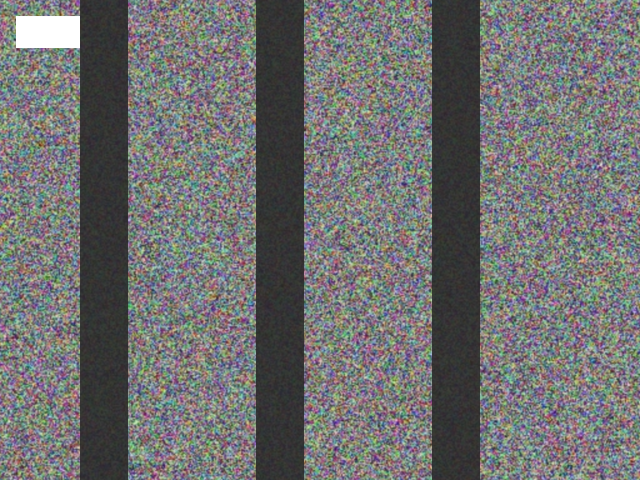
This pattern is drawn by a Shadertoy shader. Its source:

```glsl
// Video-like static crossed by three evenly spaced dark vertical bars, with a
// white block at the upper left. Hashed grains give sharp lightness and softer
// tint; bars and block are box coverages in fractions of the canvas.

// Three independent values in 0..1 for each grid cell
vec3 hashColor(ivec2 cell) {
    uvec3 v = uvec3(uvec2(cell), 7u) * 1664525u + 1013904223u;
    v.x += v.y * v.z;
    v.y += v.z * v.x;
    v.z += v.x * v.y;
    v ^= v >> 16u;
    v.x += v.y * v.z;
    v.y += v.z * v.x;
    v.z += v.x * v.y;
    return vec3(v >> 8u) / 16777215.0;
}

float luma(vec3 c) {
    return dot(c, vec3(0.299, 0.587, 0.114));
}

// Gaussian blends of the nearby grains: narrow for lightness, wide for tint
vec3 videoGrain(vec2 p) {
    ivec2 home = ivec2(floor(p));
    vec4 narrow = vec4(0.0);
    vec4 wide = vec4(0.0);
    for (int y = -3; y <= 3; y++) {
        for (int x = -3; x <= 3; x++) {
            ivec2 cell = home + ivec2(x, y);
            vec2 offset = p - vec2(cell) - 0.5;
            float d2 = dot(offset, offset);
            vec4 grain = vec4(hashColor(cell), 1.0);
            narrow += exp(-1.4 * d2) * grain;
            wide += exp(-0.35 * d2) * grain;
        }
    }
    vec3 tint = wide.rgb / wide.a;
    return luma(narrow.rgb / narrow.a) + tint - luma(tint);
}

// Antialiased coverage of a span, with one pixel of edge softness
float span(float x, float center, float halfWidth, float pixel) {
    return clamp(0.5 + (halfWidth - abs(x - center)) / pixel, 0.0, 1.0);
}

void mainImage(out vec4 fragColor, in vec2 fragCoord) {
    vec2 uv = fragCoord / iResolution.xy;
    vec2 pixel = 1.0 / iResolution.xy;

    // Colour static on a grid that spans the canvas
    vec3 grain = videoGrain(uv * vec2(512.0, 384.0));
    vec3 color = grain;

    // White block, ending where the first bar begins
    float block = span(uv.x, 0.075, 0.05, pixel.x)
                * span(uv.y, 0.9333, 0.0333, pixel.y);
    color = mix(color, vec3(1.0), block);

    // Three dark bars carrying a faint trace of the grain
    float barIndex = clamp(floor((uv.x - 0.025) / 0.275), 0.0, 2.0);
    float bar = span(uv.x, 0.1625 + 0.275 * barIndex, 0.0375, pixel.x);
    vec3 barColor = vec3(0.2) + 0.14 * (grain - 0.5);
    color = mix(color, barColor, bar);

    fragColor = vec4(color, 1.0);
}
```
